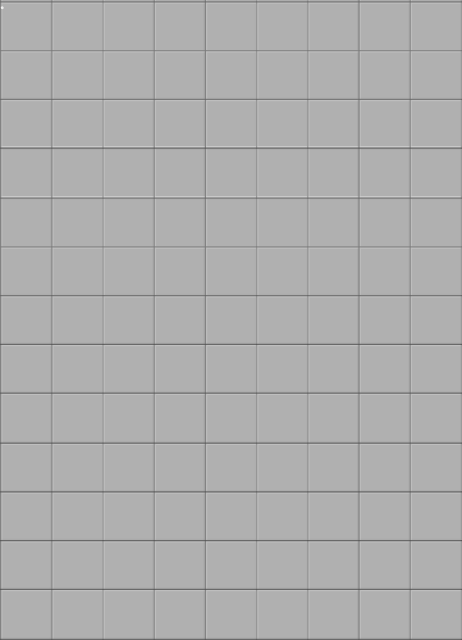
Reproduce this pattern procedurally as a WebGL 1 fragment shader.

```glsl
precision highp float;

uniform vec2 u_resolution;

const vec2 SHEET = vec2(370.0, 512.0); // canvas extent in design units
const vec2 TILES = vec2(9.0, 13.0);
const vec2 FIRST_JOINT = vec2(0.4, 0.9);
const vec2 LAST_JOINT = vec2(369.7, 510.9);
const float TILE_GREY = 0.69;
const float TAU = 6.2831853;

// Smooth coverage of a band of given width centred on zero
float band(float offset, float width, float blur) {
  return clamp((0.5 * width - abs(offset)) / blur + 0.5, 0.0, 1.0);
}

float disc(vec2 offset, float radius, float blur) {
  return clamp((radius - length(offset)) / blur + 0.5, 0.0, 1.0);
}

// Joint centres sit on whole design units so every line stays equally crisp
vec2 jointCentre(vec2 index, vec2 pitch) {
  return floor(FIRST_JOINT + index * pitch) + 0.5;
}

// Uneven depth of the upright joints
float columnDepth(float column) {
  return 0.5 + 0.5 * cos(TAU * (column - 3.75) / 3.5);
}

// Level joints are even low down and fade now and then higher up
float rowDepth(float row) {
  float fade = 0.5 + 0.5 * cos(TAU * (row - 8.0) / 4.0);
  return 1.0 - fade * smoothstep(4.0, 8.0, row);
}

void main() {
  vec2 p = gl_FragCoord.xy / u_resolution * SHEET;
  vec2 blur = SHEET / u_resolution;
  vec2 pitch = (LAST_JOINT - FIRST_JOINT) / TILES;
  vec2 index = clamp(floor((p - FIRST_JOINT) / pitch + 0.5), vec2(0.0), TILES);
  vec2 offset = p - jointCentre(index, pitch);

  float column = columnDepth(index.x);
  float row = rowDepth(index.y);
  float grey = TILE_GREY;

  // Lit edges: right of upright joints, below level ones, above on two courses
  float raised = band(index.y - 9.5, 2.0, 0.1);
  float side = mix(-1.0, 1.0, raised);
  float litColumn = band(offset.x - 1.0, 1.0, blur.x);
  float litRow = band(offset.y - side, 1.0, blur.y);
  grey = mix(grey, 0.74, litColumn);
  grey = mix(grey, mix(0.745, 0.82, raised), litRow);

  // Soft shade on the side away from the light
  float shadeColumn = band(offset.x + 1.0, 1.0, blur.x);
  float shadeRow = band(offset.y + side, 1.0, blur.y);
  grey -= 0.035 * column * shadeColumn + 0.025 * row * shadeRow;

  // Dark joints
  float upright = band(offset.x, 1.0, blur.x);
  float level = band(offset.y, 1.0, blur.y);
  grey = mix(grey, mix(0.605, 0.51, column), upright);
  float levelGrey = mix(0.54, 0.41, row) - 0.05 * upright;
  grey = mix(grey, levelGrey, level);

  // Pale chip in the upper left corner
  float chip = disc(p - vec2(1.8, 505.8), 1.1, max(blur.x, blur.y));
  grey = mix(grey, 0.93, chip);

  gl_FragColor = vec4(vec3(grey), 1.0);
}
```
